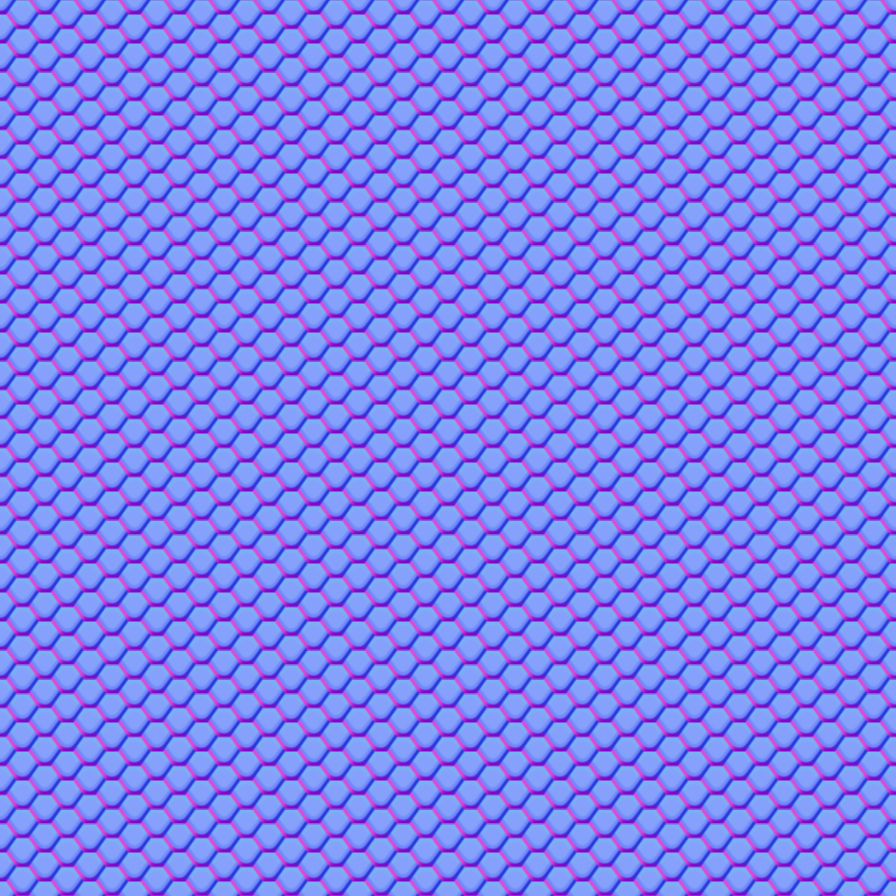
This texture map is drawn by a Shadertoy shader. Its source:

```glsl
// Tiling normal map of overlapping hexagonal scales on a staggered lattice.
// Each scale has a flat face, a light upper rim and three steep lower bevels
// with rounded corners; an even grid of samples per pixel softens the edges.

const vec2 REPEATS = vec2(20.0, 31.0);     // whole lattice periods across and down
const float FLAT_HALF = 0.135;             // half the flat edge, in lattice widths
const float BEVEL_WIDTH = 0.0037;          // canvas units from here on
const float SHADE_WIDTH = 0.0046;
const float RIM_WIDTH = 0.0050;
const float CORNER_ROUND = 0.0020;
const float CORNER_BLEND = 0.0013;
const float SOFTNESS = 0.0025;
const float BOTTOM_WEIGHT = 2.6;           // how far the bottom tint spreads
const int SAMPLES = 4;                     // per axis

const vec3 FACE_COLOR = vec3(0.525, 0.63, 0.985);
const vec3 RIM_COLOR = vec3(0.48, 0.69, 0.955);
const vec3 SHADE_COLOR = vec3(0.44, 0.53, 0.99);
const vec3 RIGHT_BEVEL = vec3(0.15, 0.22, 0.86);
const vec3 LEFT_BEVEL = vec3(0.88, 0.28, 0.84);
const vec3 BOTTOM_BEVEL = vec3(0.51, 0.02, 0.78);

const vec2 PERIOD = 1.0 / REPEATS;
const float CORNER_X = (0.5 - FLAT_HALF) * PERIOD.x;

// Distances inward from the left slant, flat edge and right slant below the centre.
vec3 lowerEdges(vec2 p) {
    vec2 slant = normalize(vec2(0.5 * PERIOD.y, CORNER_X - FLAT_HALF * PERIOD.x));
    float reach = CORNER_X * slant.x;
    return vec3(reach - dot(vec2(-p.x, -p.y), slant),
                0.5 * PERIOD.y + p.y,
                reach - dot(vec2(p.x, -p.y), slant));
}

float nearest(vec3 d) {
    return min(d.x, min(d.y, d.z));
}

// Nearest distance with the corners rounded off.
float roundedNearest(vec3 d) {
    float least = nearest(d);
    return least - CORNER_ROUND * log(dot(exp((least - d) / CORNER_ROUND), vec3(1.0)));
}

float insideDistance(vec2 p) {
    return nearest(lowerEdges(vec2(p.x, -abs(p.y))));
}

// Offset from the centre of the scale that holds this point.
vec2 scaleOffset(vec2 uv) {
    vec2 q = uv * REPEATS;
    vec2 even = (fract(q + 0.5) - 0.5) * PERIOD;
    vec2 odd = (fract(q) - 0.5) * PERIOD;
    return insideDistance(even) > insideDistance(odd) ? even : odd;
}

vec3 scaleColor(vec2 uv) {
    vec2 p = scaleOffset(uv);
    vec3 lower = lowerEdges(p);
    float below = roundedNearest(lower);
    float above = roundedNearest(lowerEdges(vec2(p.x, -p.y)));

    // Face with a light rim and a shaded strip next to the bevel
    vec3 color = mix(RIM_COLOR, FACE_COLOR, smoothstep(0.4 * RIM_WIDTH, RIM_WIDTH, above));
    float shade = 1.0 - smoothstep(0.4 * SHADE_WIDTH, SHADE_WIDTH, below - BEVEL_WIDTH);
    color = mix(color, SHADE_COLOR, shade);

    // Bevel tints merge around the corners
    vec3 weight = exp((nearest(lower) - lower) / CORNER_BLEND) * vec3(1.0, BOTTOM_WEIGHT, 1.0);
    vec3 bevel = (LEFT_BEVEL * weight.x + BOTTOM_BEVEL * weight.y + RIGHT_BEVEL * weight.z)
               / (weight.x + weight.y + weight.z);
    float slope = 1.0 - smoothstep(0.8 * BEVEL_WIDTH, 1.15 * BEVEL_WIDTH, below);
    return mix(color, bevel, slope);
}

void mainImage(out vec4 fragColor, in vec2 fragCoord) {
    vec2 uv = fragCoord / iResolution.xy;
    vec2 footprint = max(1.0 / iResolution.xy, vec2(SOFTNESS));

    // Average a small square of samples
    vec3 sum = vec3(0.0);
    for (int y = 0; y < SAMPLES; y++) {
        for (int x = 0; x < SAMPLES; x++) {
            vec2 shift = (vec2(x, y) + 0.5) / float(SAMPLES) - 0.5;
            sum += scaleColor(uv + shift * footprint);
        }
    }
    fragColor = vec4(sum / float(SAMPLES * SAMPLES), 1.0);
}
```
